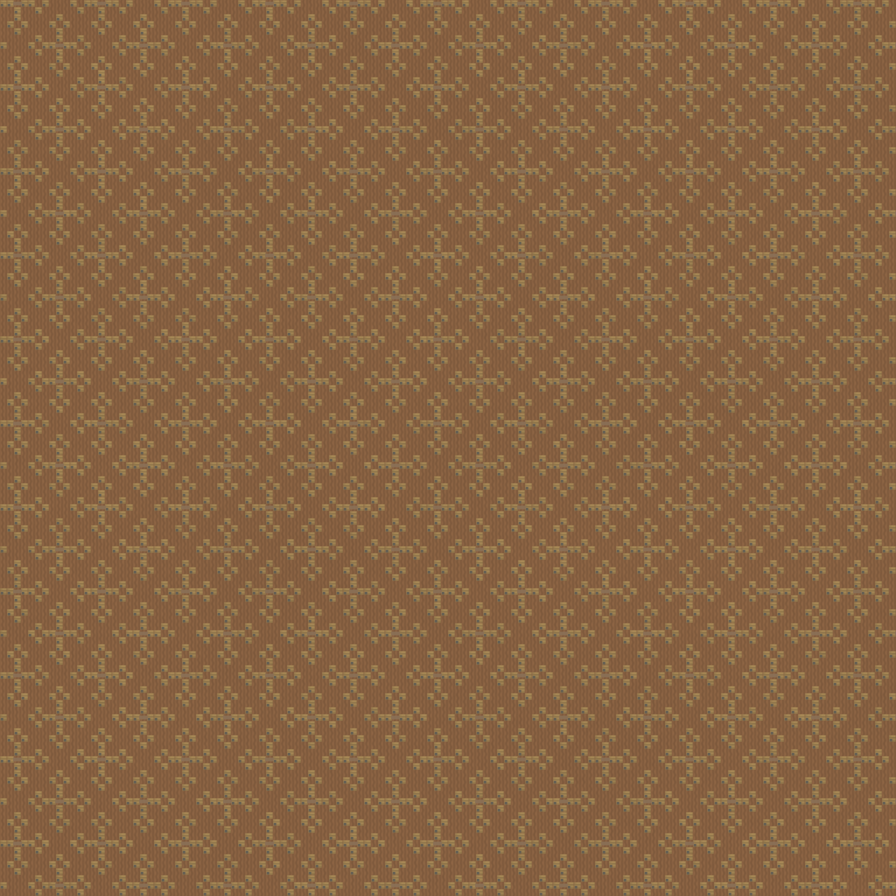
Reproduce this pattern procedurally as a Shadertoy shader.

```glsl
const float TAU = 6.2831853;
const float CELLS = 42.6667;                  // small cells across the canvas
const vec2 ANCHOR = vec2(0.8333, 42.5);       // centre of one full flower, in cells

const vec3 GROUND = vec3(0.52, 0.37, 0.25);
const vec3 GOLD   = vec3(0.60, 0.49, 0.31);
const vec3 LIGHT  = vec3(0.69, 0.56, 0.35);
const vec3 SHADOW = vec3(0.37, 0.36, 0.33);
const vec3 BAR    = vec3(0.54, 0.44, 0.34);

vec2 hashGradient(vec2 p) {
    vec2 h = vec2(dot(p, vec2(127.1, 311.7)), dot(p, vec2(269.5, 183.3)));
    return 2.0 * fract(sin(h) * 43758.5) - 1.0;
}

float gradientNoise(vec2 p) {
    vec2 i = floor(p), f = fract(p);
    vec2 u = f * f * f * (f * (f * 6.0 - 15.0) + 10.0);
    vec2 e = vec2(0.0, 1.0);
    float a = dot(hashGradient(i), f);
    float b = dot(hashGradient(i + e.yx), f - e.yx);
    float c = dot(hashGradient(i + e.xy), f - e.xy);
    float d = dot(hashGradient(i + e.yy), f - e.yy);
    return mix(mix(a, b, u.x), mix(c, d, u.x), u.y);
}

// Antialiased coverage of a centred rectangle
float boxMask(vec2 p, vec2 halfSize, float pixel) {
    vec2 cover = clamp((halfSize - abs(p)) / pixel + 0.5, 0.0, 1.0);
    return cover.x * cover.y;
}

// Thread ripple that fades out once it is too fine to resolve
float threads(float x, float frequency, float pixel) {
    return sin(TAU * frequency * x) * (1.0 - smoothstep(0.55, 1.0, frequency * pixel));
}

// Fine vertical ribs with a slight weave wobble
vec3 ribbedGround(vec2 p, float pixel) {
    float wobble = 0.015 * sin(TAU * 3.0 * p.y);
    float rib = threads(p.x + wobble, 6.0, pixel);
    float stitch = threads(p.y, 3.0, pixel) * threads(p.x + 0.04, 3.0, pixel);
    float fibre = gradientNoise(p * vec2(6.0, 2.5));
    return GROUND * (1.0 + 0.045 * rib + 0.025 * stitch + 0.03 * fibre);
}

// Gold stitched square: striped weft, bright upper right, dark lower left
vec3 stitchedSquare(vec2 p, float pixel, float shade) {
    float stripe = -threads(p.y, 2.0, pixel);
    vec3 color = GOLD * (1.0 + 0.05 * stripe + 0.08 * shade);
    float shine = boxMask(p - vec2(0.14, 0.34), vec2(0.3, 0.12), pixel);
    float notch = boxMask(p + vec2(0.22, 0.25), vec2(0.2, 0.2), pixel);
    color = mix(color, LIGHT, 0.5 * shine);
    return mix(color, SHADOW, 0.9 * notch);
}

void mainImage(out vec4 fragColor, in vec2 fragCoord) {
    vec2 p = fragCoord / iResolution.y * CELLS - ANCHOR;
    float pixel = CELLS / iResolution.y;

    // Flowers on a staggered lattice, small diamonds between them
    vec2 cell = floor(p + 0.5);
    float order = mod(cell.x + cell.y, 4.0);
    bool flower = order < 0.5 && mod(cell.x, 2.0) < 0.5;
    bool diamond = mod(order, 2.0) > 0.5;

    // Each cell is three squares by three
    vec2 s = (p - cell) * 3.0;
    vec2 slot = floor(s + 0.5);
    vec2 local = s - slot;
    float squarePixel = pixel * 3.0;
    bool arm = abs(abs(slot.x) + abs(slot.y) - 1.0) < 0.5;

    vec3 color = ribbedGround(p, pixel);
    if ((flower || diamond) && arm) {
        float shade = gradientNoise((cell * 3.0 + slot) * 0.37);
        float mask = boxMask(local, vec2(0.46), squarePixel);
        color = mix(color, stitchedSquare(local, squarePixel, shade), mask);
    }
    if (flower) {
        float mask = boxMask(s, vec2(0.62, 0.26), squarePixel);
        color = mix(color, BAR, 0.9 * mask);
    }

    // Faint uneven dye
    color *= 1.0 + 0.015 * gradientNoise(p * 0.13);
    fragColor = vec4(color, 1.0);
}
```
